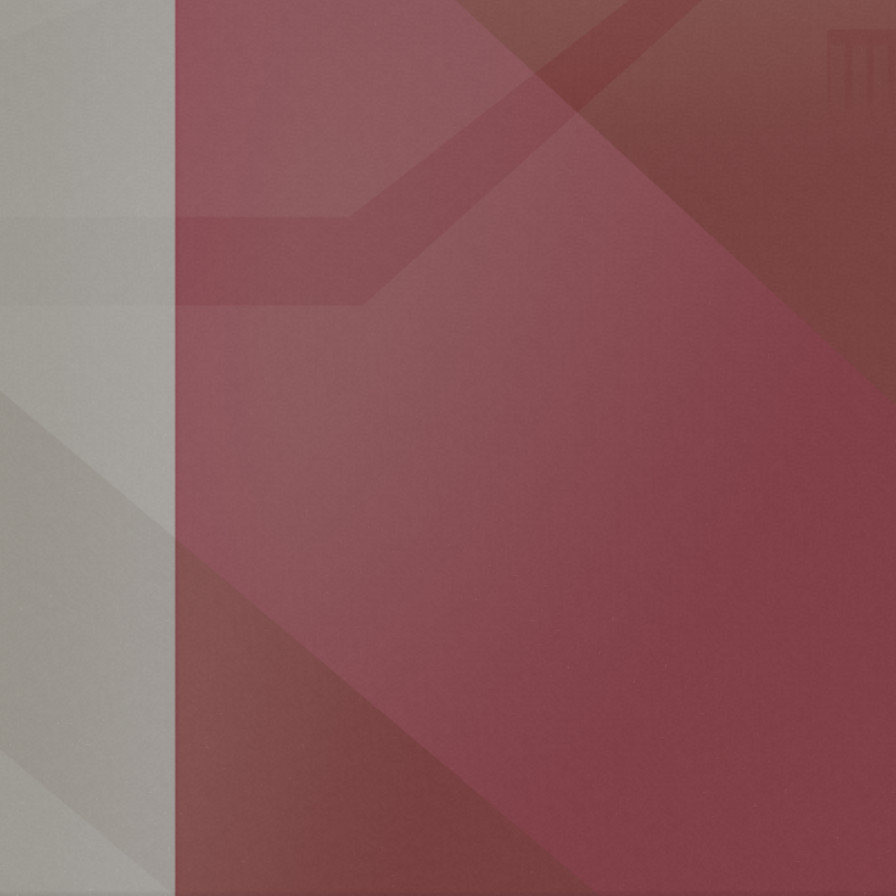
Give the GLSL for this background, as a Shadertoy shader.

```glsl
float hash(vec2 p) {
    return fract(sin(dot(p, vec2(127.1, 311.7))) * 43758.5453);
}

float noise(vec2 p) {
    vec2 i = floor(p), f = fract(p);
    f = f * f * (3.0 - 2.0 * f);
    return mix(mix(hash(i), hash(i + vec2(1, 0)), f.x),
               mix(hash(i + vec2(0, 1)), hash(i + vec2(1, 1)), f.x), f.y);
}

// Soft coverage: 1 where d is positive
float cover(float d) {
    float w = 0.0008 + 0.7 / iResolution.y;
    return smoothstep(-w, w, d);
}

void mainImage(out vec4 fragColor, in vec2 fragCoord) {
    vec2 uv = fragCoord / iResolution.xy;

    // Diagonal planes
    float upperRight = cover((uv.y - 1.0 + 0.921 * (uv.x - 0.508)) * 0.735);
    float lowerLeft = cover((0.564 - 0.842 * uv.x - uv.y) * 0.765);
    float corner = cover((0.164 - 0.84 * uv.x - uv.y) * 0.765);
    float panel = cover(0.1955 - uv.x);

    // Bent ribbon: level on the left, rising to the right
    float ribbonTop = 0.758 + 0.775 * max(uv.x - 0.39, 0.0);
    float ribbonBottom = 0.659 + 0.9 * max(uv.x - 0.405, 0.0);
    float ribbon = cover(ribbonTop - uv.y) * cover(uv.y - ribbonBottom);

    // Rose field, dusty in the middle and deeper toward the lower right
    float depth = smoothstep(0.45, 1.35, uv.x + 0.65 * (1.0 - uv.y));
    vec3 rose = mix(vec3(0.555, 0.345, 0.365), vec3(0.505, 0.245, 0.275), depth);
    float haze = exp(-9.0 * dot(uv - vec2(0.38, 0.57), uv - vec2(0.38, 0.57)));
    rose += haze * vec3(0.0, 0.018, 0.008);
    rose += vec3(0.004, -0.016, -0.004) * smoothstep(0.35, 0.19, uv.x);

    // Brown planes
    vec3 upperBrown = mix(vec3(0.475, 0.265, 0.26), vec3(0.51, 0.325, 0.31),
                          smoothstep(0.74, 1.03, uv.y - 0.15 * (uv.x - 0.6)));
    vec3 lowerBrown = mix(vec3(0.515, 0.325, 0.32), vec3(0.47, 0.25, 0.255),
                          smoothstep(0.18, 0.56, uv.x + 0.3 * (0.3 - uv.y)));
    vec3 color = mix(rose, upperBrown, upperRight);
    color = mix(color, lowerBrown, lowerLeft);
    color -= ribbon * mix(vec3(0.018, 0.032, 0.03), vec3(0.012, 0.04, 0.035), upperRight);

    // Faint vertical slats in the upper right corner
    float slatArea = cover(uv.x - 0.923) * cover(0.967 - uv.y)
                   * smoothstep(0.85, 0.93, uv.y);
    float slat = smoothstep(0.25, 0.4, abs(fract((uv.x - 0.923) / 0.024) - 0.5));
    float rail = smoothstep(0.945, 0.955, uv.y);
    color -= slatArea * (0.3 + 0.7 * max(slat, rail)) * vec3(0.014, 0.027, 0.025);

    // Grey side panel with pale and shaded wedges
    vec3 grey = mix(vec3(0.625, 0.61, 0.585), vec3(0.65, 0.635, 0.62),
                    smoothstep(0.0, 0.2, uv.x));
    grey -= 0.012 * smoothstep(0.7, 1.0, uv.y);
    grey += 0.01 * cover(uv.y - 0.955 - 0.39 * uv.x);
    grey -= ribbon * 0.012;
    grey -= lowerLeft * (1.0 - corner) * vec3(0.03, 0.033, 0.038);
    grey -= corner * 0.008;
    color = mix(color, grey, panel);

    // Crimson seam and darker lower rim
    color += vec3(0.0, -0.045, -0.025) * exp(-abs(uv.x - 0.1975) * 700.0);
    color *= 1.0 - 0.06 * smoothstep(0.008, 0.0, uv.y);

    // Fine grain and sparse bright specks
    color += (noise(uv * 400.0) - 0.5) * 0.016;
    color += (noise(uv * 90.0 + 31.0) - 0.5) * 0.005;
    color += 0.03 * smoothstep(0.93, 1.0, noise(uv * 260.0 + 7.0));
    fragColor = vec4(color, 1.0);
}
```
